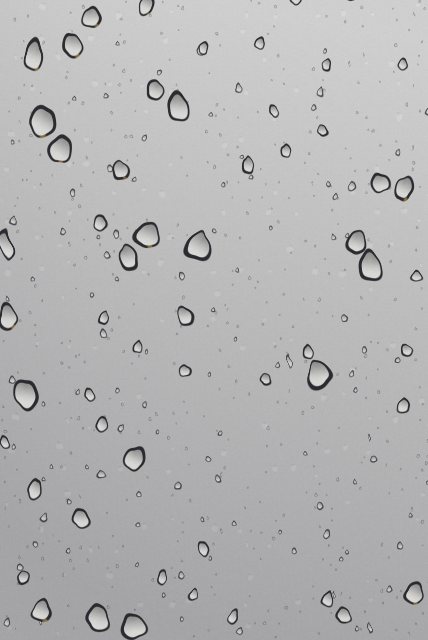
Give the GLSL for this texture, as a WebGL 1 fragment shader.

```glsl
precision highp float;
// Rain drops on a pane of glass in front of a pale grey sky.
// Jittered grids of several sizes scatter egg-shaped drops; each has an uneven
// dark rim and a lens-like body that runs from grey at the top to white below.

#define SKY_TOP vec3(0.812, 0.810, 0.812)
#define SKY_BOTTOM vec3(0.645, 0.641, 0.648)
#define RIM_COLOR vec3(0.15, 0.15, 0.17)
#define BODY_DARK vec3(0.54, 0.54, 0.54)
#define BODY_LIGHT vec3(0.85, 0.85, 0.84)
#define FLECK_COLOR vec3(0.66, 0.52, 0.24)
#define RIM_WIDTH 0.17
#define WOBBLE 0.075
#define DROP_CHANCE 0.66
#define BEAD_CHANCE 0.27
#define SPECK_CHANCE 0.26
#define GRAIN 0.014

uniform vec2 u_resolution;

float hash(vec2 p) {
  return fract(sin(dot(p, vec2(127.1, 311.7))) * 43758.5453);
}

vec2 hash2(vec2 p) {
  return vec2(hash(p), hash(p + 37.3));
}

vec2 rotate(vec2 p, float a) {
  float c = cos(a), s = sin(a);
  return vec2(c * p.x - s * p.y, s * p.x + c * p.y);
}

// Maps a point into a drop's own space, where the outline is the unit circle.
vec2 dropSpace(vec2 p, float radius, vec2 key) {
  vec2 shape = hash2(key + 5.1);
  float slug = step(0.94, shape.y);
  float stretch = mix(1.05, 1.6, shape.x) + 1.3 * slug;
  vec2 q = rotate(p, (hash(key + 7.7) - 0.5) * 0.75);
  q /= radius * vec2(inversesqrt(stretch), sqrt(stretch));
  float height = clamp(q.y, -1.3, 1.3);
  q.x += slug * 0.35 * sin(height * 3.0);
  float taper = 0.48 * hash(key + 9.2) * (1.0 - slug);
  q.x /= 1.0 - taper * height;
  // A few harmonics make the outline slightly angular.
  float a = atan(q.y, q.x + 1e-5);
  float phase = 6.283 * hash(key + 11.4);
  float bump = sin(2.0 * a + phase) + 0.7 * sin(3.0 * a - 2.0 * phase)
             + 0.45 * sin(5.0 * a + 3.0 * phase);
  return q / (1.0 + WOBBLE * bump);
}

// Paints one scattered layer; ink sets how strongly the drops stand out.
vec3 addDrops(vec3 color, vec2 uv, float cell, float chance, vec2 radii,
              float ink, float seed) {
  float soft = 0.75 / u_resolution.x;
  for (int j = -1; j <= 1; j++) {
    for (int i = -1; i <= 1; i++) {
      vec2 id = floor(uv / cell) + vec2(float(i), float(j));
      vec2 key = id + seed;
      float column = mix(0.65, 1.35, hash(vec2(id.x, seed)));
      if (hash(key) > chance * column) continue;

      vec2 center = (id + 0.5 + 0.85 * (hash2(key + 1.7) - 0.5)) * cell;
      float size = hash(key + 3.3);
      float radius = mix(radii.x, radii.y, size * size);
      vec2 q = dropSpace(uv - center, radius, key);
      float edge = (length(q) - 1.0) * radius;

      // The rim swells on one side, mostly towards the top.
      float lean = 6.283 * hash(key + 13.9);
      vec2 side = normalize(vec2(cos(lean), sin(lean) + 0.6) + 1e-4);
      float rim = (RIM_WIDTH * radius + 0.0012) * (1.0 + 0.4 * dot(q, side));
      float outer = 1.0 - smoothstep(-soft, soft, edge);
      float inner = 1.0 - smoothstep(-soft, soft, edge + rim);

      vec3 body = mix(BODY_LIGHT, BODY_DARK, smoothstep(-0.6, 1.0, q.y + 0.2 * q.x));
      float fleck = smoothstep(0.015, 0.024, radius) * step(0.5, hash(key + 15.8));
      fleck *= 1.0 - smoothstep(0.1, 0.28, length(q - vec2(0.35, -0.86)));
      vec3 rimColor = mix(RIM_COLOR, FLECK_COLOR, 0.7 * fleck);
      color = mix(color, mix(rimColor, body, inner), outer * ink);
    }
  }
  return color;
}

// Pale, flat traces of dried water.
vec3 addTraces(vec3 color, vec2 uv) {
  float cell = 0.06;
  vec2 id = floor(uv / cell);
  if (hash(id + 91.0) > 0.3) return color;
  vec2 center = (id + 0.5 + 0.5 * (hash2(id + 93.0) - 0.5)) * cell;
  float radius = mix(0.004, 0.0095, hash(id + 95.0));
  vec2 q = dropSpace(uv - center, radius, id + 97.0);
  float disc = 1.0 - smoothstep(0.7, 1.1, length(q));
  return color + disc * (0.035 - 0.08 * smoothstep(0.1, 0.9, q.y));
}

void main() {
  vec2 uv = gl_FragCoord.xy / u_resolution.x;
  vec2 pane = gl_FragCoord.xy / u_resolution;

  // Sky: light at the top, a little dimmer towards the left side.
  float light = pane.y + 0.14 * (pane.x - 0.5) - 0.12 * pow(1.0 - pane.x, 4.0);
  vec3 color = mix(SKY_BOTTOM, SKY_TOP, clamp(light, 0.0, 1.0));

  color = addTraces(color, uv);
  color = addDrops(color, uv, 0.030, SPECK_CHANCE, vec2(0.0018, 0.0042), 0.36, 61.0);
  color = addDrops(color, uv, 0.066, BEAD_CHANCE, vec2(0.0045, 0.0105), 0.78, 23.0);
  color = addDrops(color, uv, 0.130, DROP_CHANCE, vec2(0.0125, 0.0350), 0.97, 4.0);

  color += GRAIN * (hash(floor(uv * 342.0)) - 0.5);
  gl_FragColor = vec4(color, 1.0);
}
```
